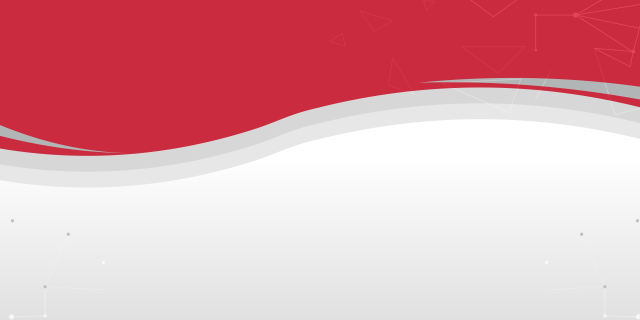
A WebGL 1 fragment shader for this background:

```glsl
precision highp float;
// A red header ends in a soft wave above two grey ribbons and a white fade.
// Parabolas shape the wave and its silver slivers; segment and disc distances
// draw a faint network at the top right and a mirrored one along the bottom.
uniform vec2 u_resolution;

#define RED vec3(0.795, 0.168, 0.245)
#define PINK vec3(0.92, 0.30, 0.39)
#define SILVER vec3(0.70, 0.71, 0.71)
#define RIBBON_DARK vec3(0.845)
#define RIBBON_LIGHT vec3(0.905)
#define FLOOR_GREY vec3(0.88)
#define RIBBON_WIDTH 0.0495
#define FADE_TOP 0.51
#define LINE_HALF 0.0013
#define MIRROR_X 1.0156

float pixel;  // size of one pixel in canvas heights

float cover(float d) {
  return clamp(d / pixel + 0.5, 0.0, 1.0);
}

float parabola(float x, vec2 vertex, float bend) {
  float dx = x - vertex.x;
  return vertex.y + bend * dx * dx;
}

float waveHeight(float x) {
  float valley = parabola(x, vec2(0.2734, 0.513), 0.307);
  float hill = parabola(x, vec2(1.5, 0.7266), -0.247);
  return mix(valley, hill, smoothstep(0.8, 1.0, x));
}

// Area between two heights; empty where they meet or cross
float between(float y, float low, float high) {
  return max(cover(high - y) - cover(low - y), 0.0);
}

float stroke(vec2 p, vec2 a, vec2 b) {
  vec2 ab = b - a;
  float t = clamp(dot(p - a, ab) / dot(ab, ab), 0.0, 1.0);
  return cover(LINE_HALF - length(p - a - t * ab));
}

float triangle(vec2 p, vec2 a, vec2 b, vec2 c) {
  return max(stroke(p, a, b), max(stroke(p, b, c), stroke(p, c, a)));
}

float disc(vec2 p, vec2 center, float radius) {
  return cover(radius - length(p - center));
}

float faintShapes(vec2 p) {
  float m = triangle(p, vec2(1.029, 0.870), vec2(1.070, 0.896), vec2(1.078, 0.857));
  m = max(m, triangle(p, vec2(1.125, 0.966), vec2(1.227, 0.935), vec2(1.169, 0.901)));
  m = max(m, triangle(p, vec2(1.227, 0.820), vec2(1.214, 0.734), vec2(1.294, 0.706)));
  m = max(m, triangle(p, vec2(1.443, 0.854), vec2(1.641, 0.854), vec2(1.557, 0.771)));
  m = max(m, triangle(p, vec2(1.323, 1.0), vec2(1.359, 0.995), vec2(1.333, 0.969)));
  m = max(m, triangle(p, vec2(1.380, 0.740), vec2(1.591, 0.648), vec2(1.628, 0.753)));
  m = max(m, stroke(p, vec2(1.721, 0.779), vec2(1.674, 0.690)));
  m = max(m, stroke(p, vec2(1.857, 0.849), vec2(1.922, 0.641)));
  return max(m, stroke(p, vec2(1.922, 0.641), vec2(2.0, 0.662)));
}

float brightNetwork(vec2 p) {
  vec2 hub = vec2(1.799, 0.953), node = vec2(1.979, 0.839);
  vec2 corner = vec2(1.674, 0.953), foot = vec2(1.674, 0.844);
  float m = max(stroke(p, hub, corner), stroke(p, corner, foot));
  // Spokes fanning out from the hub
  for (int i = 0; i < 4; i++) {
    float angle = 0.53 - 0.367 * float(i);
    m = max(m, stroke(p, hub, hub + 0.214 * vec2(cos(angle), sin(angle))));
  }
  m = max(m, triangle(p, node, vec2(1.857, 0.849), vec2(1.969, 0.792)));
  m = max(m, stroke(p, node, vec2(2.0, 0.92)));
  m = max(m, stroke(p, vec2(1.471, 1.0), vec2(1.542, 0.948)));
  m = max(m, stroke(p, vec2(1.542, 0.948), vec2(1.615, 1.0)));
  m = max(m, max(disc(p, hub, 0.008), disc(p, node, 0.006)));
  return max(m, max(disc(p, corner, 0.005), disc(p, foot, 0.004)));
}

void main() {
  vec2 p = gl_FragCoord.xy / u_resolution.y;
  pixel = 1.0 / u_resolution.y;

  // White fade, ribbons and red header
  float wave = waveHeight(p.x);
  float header = cover(p.y - wave);
  vec3 color = mix(FLOOR_GREY, vec3(1.0), clamp(p.y / FADE_TOP, 0.0, 1.0));
  color = mix(color, RIBBON_LIGHT, cover(p.y - wave + 2.0 * RIBBON_WIDTH));
  color = mix(color, RIBBON_DARK, cover(p.y - wave + RIBBON_WIDTH));
  color = mix(color, RED, header);

  // Silver slivers above the wave
  float taper = max(1.0 - p.x / 0.43, 0.0);
  taper *= taper;
  float sliver = between(p.y, 0.5208 + 0.0547 * taper, 0.5208 + 0.0885 * taper);
  float lower = parabola(p.x, vec2(1.406, 0.743), -0.153);
  float upper = parabola(p.x, vec2(1.602, 0.7565), -0.173);
  sliver = max(sliver, between(p.y, lower, upper));
  color = mix(color, SILVER, sliver);

  // Upper network, pink on red and white on grey
  vec3 glow = mix(vec3(1.0), PINK, header * (1.0 - sliver));
  color = mix(color, glow, max(0.3 * faintShapes(p), 0.75 * brightNetwork(p)));

  // Lower network, mirrored left to right
  vec2 q = vec2(MIRROR_X - abs(p.x - MIRROR_X), p.y);
  vec2 joint = vec2(0.141, 0.104), base = vec2(0.141, 0.013), end = vec2(0.036, 0.010);
  float pale = max(stroke(q, joint, base), stroke(q, base, end));
  pale = max(pale, 0.5 * stroke(q, joint, vec2(0.325, 0.094)));
  pale = max(pale, 0.4 * stroke(q, joint, vec2(0.2135, 0.268)));
  color = mix(color, vec3(1.0), 0.4 * pale);
  float whiteDots = max(disc(q, vec2(0.323, 0.180), 0.005), disc(q, base, 0.005));
  color = mix(color, vec3(1.0), 0.7 * max(whiteDots, disc(q, end, 0.008)));
  float greyDots = max(disc(q, vec2(0.039, 0.310), 0.005), disc(q, joint, 0.005));
  color = mix(color, SILVER, 0.8 * max(greyDots, disc(q, vec2(0.2135, 0.268), 0.005)));

  gl_FragColor = vec4(color, 1.0);
}
```
